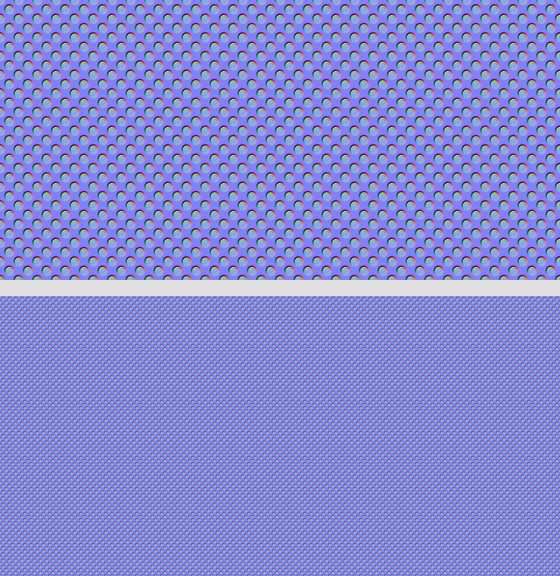
Top, the tile; bottom, the same tile 3 across and 3 down.
Reproduce this texture map procedurally as a Shadertoy shader.

```glsl
const vec2  CELLS       = vec2(30.0, 15.0);   // whole repeats, two studs per cell
const float STUD_RADIUS = 0.276;              // in cell widths
const vec2  LIGHT_SIDE  = vec2(-0.25, 0.97);  // side where the rim is steepest
const vec2  FACE_TILT   = vec2(0.11, 0.29);   // mean slope of the stud face
const float RIM_STEEP   = 1.08;
const float RIM_SHALLOW = 0.50;
const vec2  LIP_BIAS    = vec2(-0.08, 0.22);  // extra slope of the inner crescent
const float LIP_SLOPE   = 0.62;
const float GRAIN       = 0.10;
const vec3  FLAT_COLOR  = vec3(0.51, 0.50, 0.98);
const float BLUE_DROP   = 0.64;
const int   SAMPLES     = 3;                  // antialiasing grid per axis

// Offset to the nearest stud of the staggered lattice
vec2 nearestStud(vec2 p) {
    vec2 corner = fract(p + 0.5) - 0.5;
    vec2 middle = fract(p) - 0.5;
    return dot(corner, corner) < dot(middle, middle) ? corner : middle;
}

float band(float inner, float outer, float soft, float r) {
    return smoothstep(inner - soft, inner + soft, r)
         * (1.0 - smoothstep(outer - soft, outer + soft, r));
}

// Diagonal scratches from layered sines
vec2 scratches(vec2 q) {
    float a = sin(7.0 * (q.y - 0.7 * q.x) + 1.2 * sin(4.0 * q.x + 1.0));
    float b = sin(9.0 * (q.x + 0.4 * q.y) + 1.5 * sin(5.0 * q.y));
    return GRAIN * vec2(0.5 * b - 0.7 * a, a + 0.3 * b);
}

// Surface slope across one stud, q in stud radii
vec2 studSlope(vec2 q) {
    float r = length(q);
    vec2 dir = q / max(r, 1e-4);
    vec2 outward = vec2(dir.x, -dir.y);
    float facing = dot(dir, LIGHT_SIDE);

    float steep = smoothstep(-0.5, 0.2, facing);
    float face = 1.0 - smoothstep(0.96, 1.02, r);
    float rim = band(mix(0.82, 0.73, steep), 1.01, 0.035, r);
    float lip = band(0.47, 0.75, 0.05, r) * smoothstep(-0.1, 0.4, facing);

    vec2 slope = (FACE_TILT + scratches(q)) * face;
    slope = mix(slope, LIP_BIAS - outward * LIP_SLOPE, lip);
    return mix(slope, outward * mix(RIM_SHALLOW, RIM_STEEP, steep), rim);
}

// Encode slope as a tangent space colour
vec3 encodeSlope(vec2 slope) {
    float blue = FLAT_COLOR.b - BLUE_DROP * smoothstep(0.2, 0.85, length(slope));
    return clamp(vec3(FLAT_COLOR.rg + 0.5 * slope, blue), 0.0, 1.0);
}

void mainImage(out vec4 fragColor, in vec2 fragCoord) {
    vec3 sum = vec3(0.0);
    for (int j = 0; j < SAMPLES; j++) {
        for (int i = 0; i < SAMPLES; i++) {
            vec2 jitter = (vec2(i, j) + 0.5) / float(SAMPLES) - 0.5;
            vec2 cell = (fragCoord + jitter) / iResolution.xy * CELLS;
            sum += encodeSlope(studSlope(nearestStud(cell) / STUD_RADIUS));
        }
    }
    fragColor = vec4(sum / float(SAMPLES * SAMPLES), 1.0);
}
```
